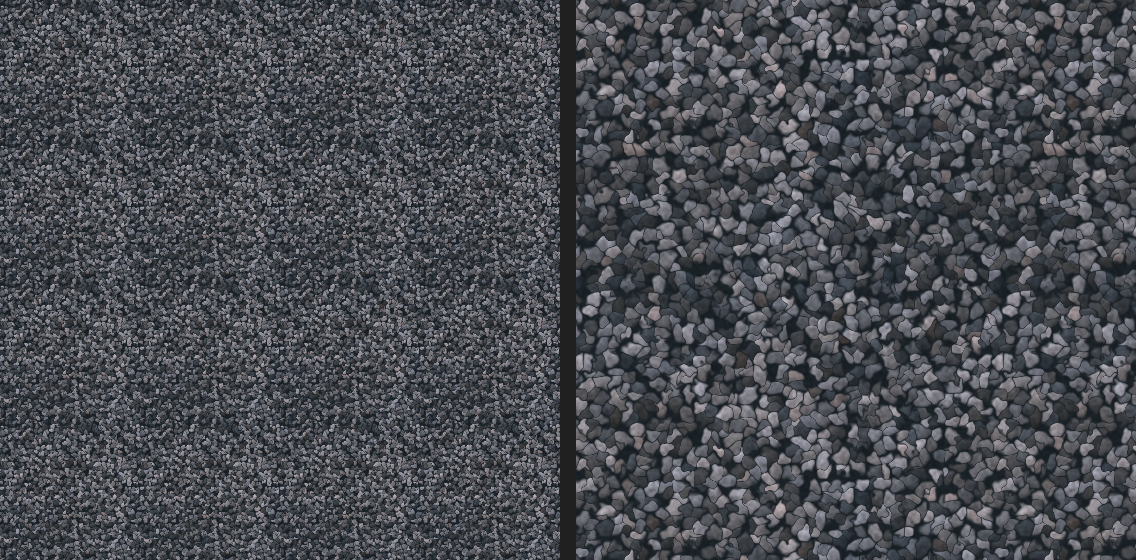
Left, the full canvas; right, a detail of the centre.
Write a three.js fragment shader that draws this texture.

```glsl
// Looped-pile carpet: a square swatch of small grey tufts, repeated 4 by 4.
// Tufts are jittered, warped ellipses on a wrapping grid; the highest one is
// shaded as a dome over a dark backing, then toned by patches and fibre grain.
#define TILES 4.0
#define TUFTS 34.0
#define JITTER 0.95
#define WARP 0.55
#define TUFT_RADIUS 0.78
#define SEAM_SOFTNESS 0.20
#define SEAM_FLOOR 0.30
#define PATCH_STRENGTH 0.36
#define GRAIN_STRENGTH 0.42
#define BACKING vec3(0.100, 0.128, 0.148)
#define TUFT_DARK vec3(0.190, 0.208, 0.228)
#define TUFT_LIGHT vec3(0.580, 0.568, 0.600)

varying vec2 vUv;

vec3 hash3(vec2 p) {
  vec3 q = fract(p.xyx * vec3(0.1031, 0.1030, 0.0973));
  q += dot(q, q.yxz + 33.33);
  return fract((q.xxy + q.yzz) * q.zyx);
}

vec2 wrapCell(vec2 cell, float period) {
  return floor(mod(cell + 0.5, period));
}

// Three value noises over one swatch, wrapping after "period" cells.
vec3 wrapNoise(vec2 uv, float period) {
  vec2 p = uv * period;
  vec2 i = floor(p);
  vec2 f = fract(p);
  f = f * f * (3.0 - 2.0 * f);
  vec3 a = hash3(wrapCell(i, period) + 57.0);
  vec3 b = hash3(wrapCell(i + vec2(1.0, 0.0), period) + 57.0);
  vec3 c = hash3(wrapCell(i + vec2(0.0, 1.0), period) + 57.0);
  vec3 d = hash3(wrapCell(i + 1.0, period) + 57.0);
  return mix(mix(a, b, f.x), mix(c, d, f.x), f.y);
}

// Soft elliptical spot that wraps around the swatch.
float spot(vec2 uv, vec2 center, vec2 size) {
  vec2 d = (fract(uv - center + 0.5) - 0.5) / size;
  return exp(-dot(d, d));
}

// Broad light and dark wear across one swatch.
float broadWear(vec2 uv) {
  float wear = 0.35 * (wrapNoise(uv, 5.0).x - 0.5) + 0.5 * (wrapNoise(uv, 11.0).y - 0.5);
  wear += 0.09 * cos(6.28318 * (uv.y - 0.57));
  wear += 0.55 * spot(uv, vec2(0.99, 0.54), vec2(0.10, 0.03));
  wear += 0.20 * spot(uv, vec2(0.86, 0.63), vec2(0.12, 0.08));
  wear -= 0.60 * spot(uv, vec2(0.44, 0.08), vec2(0.10, 0.06));
  wear -= 0.15 * spot(uv, vec2(0.06, 0.30), vec2(0.13, 0.14));
  return wear;
}

void main() {
  vec2 uv = fract(vUv * TILES);
  vec2 bend = wrapNoise(uv, TUFTS * 2.0).xy - 0.5;
  vec2 grid = uv * TUFTS + WARP * bend;
  vec2 cell = floor(grid);
  vec2 inCell = fract(grid);

  // Find the two highest tufts here.
  float highest = -1.0;
  float second = -1.0;
  vec2 topOffset = vec2(0.0);
  vec3 topSeed = vec3(0.0);
  for (int y = -1; y <= 1; y++) {
    for (int x = -1; x <= 1; x++) {
      vec2 o = vec2(float(x), float(y));
      vec2 id = wrapCell(cell + o, TUFTS);
      vec3 place = hash3(id + 11.0);
      vec2 offset = inCell - o - 0.5 - (place.xy - 0.5) * JITTER;
      float angle = place.z * 3.14159;
      float c = cos(angle);
      float s = sin(angle);
      vec2 turned = vec2(c * offset.x + s * offset.y, c * offset.y - s * offset.x);
      vec3 seed = hash3(id + 131.0);
      float radius = TUFT_RADIUS * (0.75 + 0.40 * seed.z);
      float height = 1.0 - length(turned * vec2(0.82, 1.22)) / radius;
      if (height > highest) {
        second = highest;
        highest = height;
        topOffset = offset;
        topSeed = seed;
      } else {
        second = max(second, height);
      }
    }
  }

  // Tuft colour: random tone, broad wear and a slight warm or blue tint.
  float wear = broadWear(uv);
  float tone = clamp(pow(topSeed.x, 1.1) + PATCH_STRENGTH * wear, 0.0, 1.0);
  vec3 yarn = mix(TUFT_DARK, TUFT_LIGHT, tone);
  float warmth = topSeed.y - 0.5 + 0.5 * (wrapNoise(uv, 6.0).z - 0.5);
  yarn += vec3(0.028, 0.003, -0.024) * warmth;
  yarn += vec3(0.030, 0.006, 0.000) * smoothstep(0.95, 0.98, topSeed.y);

  // Dome lit from above left, with fibre grain and soft dark seams.
  float light = 1.0 + 0.34 * dot(topOffset, vec2(-0.4, 0.9));
  float fibre = 0.6 * wrapNoise(uv, TUFTS * 3.0).x + 0.4 * wrapNoise(uv, TUFTS * 5.0).y;
  float grain = 1.0 + GRAIN_STRENGTH * (fibre - 0.5);
  float seam = mix(SEAM_FLOOR, 1.0, smoothstep(0.0, SEAM_SOFTNESS, highest - second));
  float face = smoothstep(0.0, 0.46, highest) * seam;
  vec3 color = mix(BACKING, yarn * light, face) * grain;
  gl_FragColor = vec4(clamp(color, 0.0, 1.0), 1.0);
}
```
